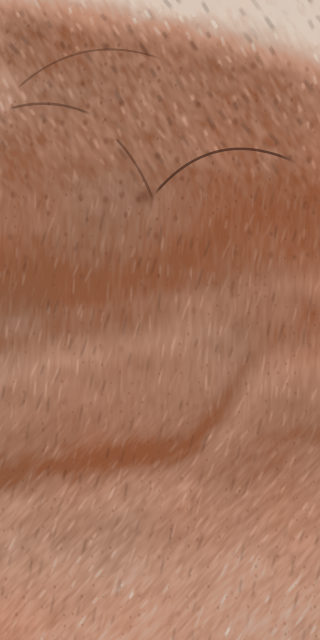
Write a WebGL 1 fragment shader that draws this texture.

```glsl
precision highp float;
// Close view of creased tan skin with soft folds, fine wrinkles, pores and hairs.
uniform vec2 u_resolution;

float hash(vec2 p) {
  vec3 q = fract(vec3(p.xyx) * 0.1031);
  q += dot(q, q.yzx + 33.33);
  return fract((q.x + q.y) * q.z);
}

float noise(vec2 p) {
  vec2 i = floor(p), f = fract(p);
  f = f * f * (3.0 - 2.0 * f);
  return mix(mix(hash(i), hash(i + vec2(1.0, 0.0)), f.x),
             mix(hash(i + vec2(0.0, 1.0)), hash(i + 1.0), f.x), f.y);
}

float fbm(vec2 p) {
  float sum = 0.0, amp = 0.5;
  for (int i = 0; i < 4; i++) {
    sum += amp * noise(p);
    p = p * 2.03 + 17.3;
    amp *= 0.5;
  }
  return sum;
}

// Positive angles lean the local vertical axis to the left.
vec2 turn(vec2 p, float a) {
  float c = cos(a), s = sin(a);
  return vec2(c * p.x + s * p.y, c * p.y - s * p.x);
}

float bell(float d, float width) {
  return exp(-d * d / (width * width));
}

// Signed grain stretched along one direction.
float grain(vec2 p, float angle, vec2 freq) {
  vec2 q = turn(p, angle) * freq;
  return noise(q + 40.0) + noise(q * 1.7 + 91.0) - 1.0;
}

// One tapered short line per cell, kept inside its cell.
float strokes(vec2 p, float angle, vec2 cells, float width, float seed) {
  vec2 q = turn(p, angle) * cells + seed;
  vec2 id = floor(q), f = fract(q) - 0.5;
  float r = hash(id + seed);
  f.x += (r - 0.5) * 0.5 + f.y * (hash(id + 7.1) - 0.5) * 0.5;
  float reach = mix(0.2, 0.46, hash(id + 3.7));
  float taper = 1.0 - smoothstep(reach * 0.3, reach, abs(f.y));
  float line = 1.0 - smoothstep(width * 0.3, width, abs(f.x) / cells.x);
  return line * taper * smoothstep(0.25, 0.9, hash(id + 12.9));
}

// Soft round marks, present in a share of the cells.
float spots(vec2 p, float cells, float share, float seed) {
  vec2 q = p * cells + seed, id = floor(q);
  vec2 middle = 0.3 + 0.4 * vec2(hash(id + 1.3), hash(id + 5.9));
  float radius = mix(0.1, 0.28, hash(id + 9.2));
  float d = length((fract(q) - middle) * vec2(1.2, 0.9));
  return (1.0 - smoothstep(radius * 0.2, radius, d)) * step(hash(id + seed), share);
}

// Hair bowed by a parabola between two end points.
float hair(vec2 p, vec2 a, vec2 b, float bow, float width) {
  vec2 axis = b - a;
  float len = length(axis);
  vec2 dir = axis / len, v = p - a;
  float t = dot(v, dir) / len;
  float slope = 4.0 * bow * (1.0 - 2.0 * t) / len;
  float d = dot(v, vec2(-dir.y, dir.x)) - 4.0 * bow * t * (1.0 - t);
  float ends = smoothstep(0.0, 0.06, t) * (1.0 - smoothstep(0.88, 1.0, t));
  return ends * (1.0 - smoothstep(width * 0.3, width, abs(d) / sqrt(1.0 + slope * slope)));
}

// Skin colour from deep brown (0) to pale highlight (5).
vec3 skinRamp(float tone) {
  vec3 c = mix(vec3(0.55, 0.34, 0.235), vec3(0.60, 0.42, 0.33), clamp(tone, 0.0, 1.0));
  c = mix(c, vec3(0.67, 0.49, 0.40), clamp(tone - 1.0, 0.0, 1.0));
  c = mix(c, vec3(0.75, 0.57, 0.48), clamp(tone - 2.0, 0.0, 1.0));
  c = mix(c, vec3(0.77, 0.65, 0.58), clamp(tone - 3.0, 0.0, 1.0));
  return mix(c, vec3(0.85, 0.78, 0.72), clamp(tone - 4.0, 0.0, 1.0));
}

// Broad light and shade: top glow, curved folds and the lit lower part.
float foldTone(vec2 p, float glow) {
  vec2 w = p + 0.05 * (vec2(fbm(p * 4.0), fbm(p * 4.0 + 30.0)) - 0.47);
  float tone = 1.0 + 1.7 * smoothstep(0.75, 0.0, w.y) + 0.4 * w.x * smoothstep(0.9, 0.1, w.y);
  tone -= 0.95 * bell(w.y - 1.10 - 0.25 * smoothstep(0.35, 0.85, w.x), 0.13);
  tone += 0.5 * bell(w.y - 1.0 - 0.12 * w.x, 0.035);
  tone += 1.1 * bell(w.y - 0.85 - 0.17 * w.x, 0.055) * smoothstep(0.85, 0.4, w.x);
  tone += 0.5 * bell(w.y - 0.74 - 0.1 * w.x, 0.08);
  float crease = w.y - 0.51 - 0.17 * w.x - 0.3 * smoothstep(0.55, 0.9, w.x);
  tone -= 1.4 * bell(crease, 0.05) * smoothstep(0.95, 0.6, w.x);
  tone += 0.6 * bell(crease + 0.11, 0.06);
  tone -= 0.8 * bell(w.y - 0.64, 0.04) * smoothstep(0.75, 1.0, w.x);
  tone += 1.6 * bell(length((w - vec2(0.0, 1.71)) * vec2(1.0, 0.8)), 0.075);
  return tone + 4.0 * glow + 1.3 * (fbm(p * vec2(5.0, 9.0)) - 0.47);
}

void main() {
  vec2 p = gl_FragCoord.xy / u_resolution.x;
  float glow = smoothstep(-0.09, 0.11, p.y - 1.98 + 0.22 * pow(p.x, 1.6));
  float upper = smoothstep(1.25, 1.6, p.y);
  float lower = smoothstep(0.85, 0.5, p.y);
  float middle = (1.0 - upper) * (1.0 - lower);

  // Wrinkle directions swing from left-leaning to right-leaning down the skin.
  float relief = upper * (1.0 - 0.7 * glow) * grain(p, 0.5, vec2(62.0, 26.0)) * 1.1
    + middle * grain(p, -0.05, vec2(85.0, 16.0)) * 0.55
    + lower * grain(p, -0.72, vec2(85.0, 20.0)) * 0.8;
  float glints = upper * strokes(p, 0.45, vec2(24.0, 17.0), 0.008, 2.0)
    + middle * strokes(p, -0.12, vec2(27.0, 12.0), 0.006, 5.0) * 0.7
    + lower * strokes(p, -0.6, vec2(25.0, 13.0), 0.007, 8.0) * 0.8
    + (1.0 - upper) * strokes(p, -0.35, vec2(19.0, 9.0), 0.006, 14.0) * 0.6;
  float furrows = upper * strokes(p, 0.6, vec2(21.0, 13.0), 0.01, 21.0)
    + (1.0 - upper) * strokes(p, -0.25, vec2(20.0, 10.0), 0.007, 27.0) * 0.7;

  vec3 color = skinRamp(foldTone(p, glow) + relief + 1.2 * glints);
  color += vec3(0.015, -0.01, -0.018) * (fbm(p * 3.0 + 8.0) - 0.4) * 3.0;
  color *= 1.0 - 0.15 * furrows;

  // Pores, freckles and the larger mole.
  float marks = spots(p, 17.0, 0.35, 3.0) * mix(0.2, 0.65, smoothstep(0.8, 1.5, p.y))
    + spots(p, 33.0, 0.25, 11.0) * 0.4 + bell(length(p - vec2(0.45, 1.385)), 0.022);
  color = mix(color, vec3(0.40, 0.23, 0.16), 0.55 * clamp(marks, 0.0, 1.0) * (1.0 - glow));

  // Long dark hairs.
  float hairs = hair(p, vec2(0.48, 1.39), vec2(0.93, 1.49), 0.09, 0.006)
    + 0.6 * hair(p, vec2(0.03, 1.66), vec2(0.29, 1.64), 0.025, 0.006)
    + 0.6 * hair(p, vec2(0.36, 1.57), vec2(0.48, 1.37), 0.012, 0.006)
    + 0.5 * hair(p, vec2(0.05, 1.72), vec2(0.52, 1.81), 0.075, 0.005);
  color = mix(color, vec3(0.27, 0.17, 0.13), 0.75 * clamp(hairs, 0.0, 1.0));
  gl_FragColor = vec4(color, 1.0);
}
```
